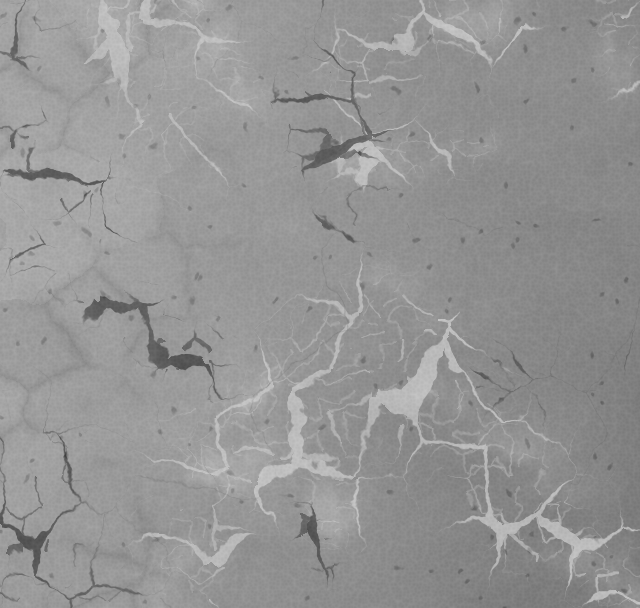
Give the GLSL for this texture, as a Shadertoy shader.

```glsl
vec2 hash2(vec2 p) {
    return fract(sin(vec2(dot(p, vec2(127.1, 311.7)), dot(p, vec2(269.5, 183.3)))) * 4375.85);
}

// Cellular noise: centre distance, border distance, border hash, cell hash
vec4 cells(vec2 p) {
    vec2 base = floor(p), nearA = vec2(8.0), nearB = vec2(8.0);
    float hashA = 0.0, hashB = 0.0;
    for (int y = -1; y <= 1; y++)
    for (int x = -1; x <= 1; x++) {
        vec2 id = base + vec2(x, y);
        vec2 h = hash2(id);
        vec2 r = id + 0.1 + 0.8 * h - p;
        float tag = fract(h.x * 7.3 + h.y * 3.1);
        if (dot(r, r) < dot(nearA, nearA)) {
            nearB = nearA; hashB = hashA;
            nearA = r; hashA = tag;
        } else if (dot(r, r) < dot(nearB, nearB)) {
            nearB = r; hashB = tag;
        }
    }
    float border = dot(0.5 * (nearA + nearB), normalize(nearB - nearA));
    return vec4(length(nearA), border, fract(hashA + hashB), hashA);
}

// Layered, turned sines, about -1 to 1 on each axis
vec2 waves(vec2 p) {
    vec2 sum = vec2(0.0);
    float size = 0.55;
    for (int i = 0; i < 6; i++) {
        p = mat2(0.8, -0.6, 0.6, 0.8) * p * 1.85 + 1.7;
        sum += size * sin(p.yx + 2.0 * sum);
        size *= 0.58;
    }
    return sum;
}

// Soft zone around a line from a to b
float zone(vec2 p, vec2 a, vec2 b, float radius) {
    vec2 pa = p - a, ba = b - a;
    float d = length(pa - ba * clamp(dot(pa, ba) / dot(ba, ba), 0.0, 1.0)) / radius;
    return exp(-d * d);
}

// Branching veins along cell borders; keep is the share of borders drawn
float veins(vec2 p, float scale, float width, float keep) {
    vec4 c = cells(p * scale);
    float soft = max(0.0016, 0.8 / iResolution.y);
    float line = 1.0 - smoothstep(width - soft, width + soft, c.y / scale);
    return line * clamp(width / 0.0015, 0.0, 1.0) * step(c.z, keep);
}

void mainImage(out vec4 fragColor, in vec2 fragCoord) {
    vec2 p = fragCoord / iResolution.y;
    vec2 broad = waves(p * 2.5), fine = waves(p * 9.0 + 4.0);
    vec2 bent = p + 0.022 * waves(p * 6.0) + 0.006 * waves(p * 31.0);
    vec2 field = p + 0.025 * broad;
    float left = 1.0 - smoothstep(0.15, 0.5, field.x);

    // Cloudy ground, paler at the upper left
    float tone = 0.645 - 0.13 * p.x + 0.05 * (p.y - 0.5);
    tone += 0.018 * broad.x + 0.014 * fine.y;
    vec4 plates = cells(bent * 8.0 + 3.0);
    tone += left * 0.04 * (plates.w - 0.4);
    tone -= (0.2 + left) * 0.055 * exp(-plates.y * 14.0) * smoothstep(-0.5, 0.5, fine.x);

    // Pale veins with milky halos and filled knots
    float pale = zone(field, vec2(0.16, 1.0), vec2(0.28, 0.76), 0.07)
               + zone(field, vec2(0.30, 1.0), vec2(0.40, 0.84), 0.03)
               + zone(field, vec2(0.58, 0.90), vec2(0.78, 0.99), 0.06)
               + zone(field, vec2(0.57, 0.73), vec2(0.79, 0.78), 0.035)
               + zone(field, vec2(0.33, 0.20), vec2(0.61, 0.47), 0.07)
               + zone(field, vec2(0.54, 0.38), vec2(0.55, 0.14), 0.05)
               + zone(field, vec2(0.64, 0.38), vec2(0.84, 0.20), 0.09)
               + zone(field, vec2(0.82, 0.18), vec2(1.05, 0.02), 0.05)
               + zone(field, vec2(0.32, 0.02), vec2(0.36, 0.12), 0.04)
               + zone(field, vec2(1.01, 1.0), vec2(1.03, 0.90), 0.04);
    pale = clamp(pale, 0.0, 1.0);
    float swell = smoothstep(0.1, 0.9, fine.x);
    float milk = pale * smoothstep(-0.2, 1.0, fine.y + 0.5 * broad.y);
    tone += 0.09 * milk;
    float bright = veins(bent + 5.3, 8.5, pale * (0.0035 + 0.016 * swell), 0.72);
    bright = max(bright, 0.8 * veins(bent + 1.9, 18.0, pale * (0.0012 + 0.004 * swell), 0.5));
    bright = max(bright, 0.4 * veins(bent + 8.1, 34.0, pale * 0.0018, 0.4));
    tone = mix(tone, 0.765 + 0.03 * fine.y, 0.85 * bright);

    // Dark cracks, thickened here and there
    float dark = zone(field, vec2(0.07, 1.0), vec2(0.02, 0.55), 0.06)
               + zone(field, vec2(0.02, 0.53), vec2(0.31, 0.40), 0.06)
               + zone(field, vec2(0.01, 0.10), vec2(0.11, 0.24), 0.05)
               + zone(field, vec2(0.55, 1.0), vec2(0.56, 0.65), 0.07)
               + zone(field, vec2(0.66, 0.62), vec2(0.75, 0.63), 0.025)
               + zone(field, vec2(0.83, 0.36), vec2(1.03, 0.42), 0.05)
               + zone(field, vec2(0.50, 0.14), vec2(0.54, 0.05), 0.02);
    dark = clamp(dark + 0.2 * left, 0.0, 1.0) * smoothstep(-0.9, 0.4, broad.y + fine.y);
    float gap = smoothstep(0.15, 1.0, fine.y);
    float crack = veins(bent + 2.4, 9.0, dark * (0.0026 + 0.010 * gap), 0.75);
    crack = max(crack, 0.75 * veins(bent + 6.7, 21.0, dark * (0.0014 + 0.005 * gap), 0.45));
    crack = max(crack, 0.3 * veins(bent + 9.2, 5.0, 0.0011 * smoothstep(0.0, 0.6, broad.x), 0.4));
    tone = mix(tone, 0.34 + 0.04 * fine.x, 0.85 * crack);
    tone -= 0.035 * dark * gap;

    // Pinholes and fine mineral grain
    vec4 pits = cells(bent * 32.0);
    tone -= 0.11 * (1.0 - smoothstep(0.06, 0.2, pits.x)) * step(0.86, pits.w);
    tone += 0.045 * (cells(p * 165.0).x - 0.42) + 0.03 * (cells(bent * 70.0).x - 0.42);

    fragColor = vec4(vec3(tone), 1.0);
}
```
